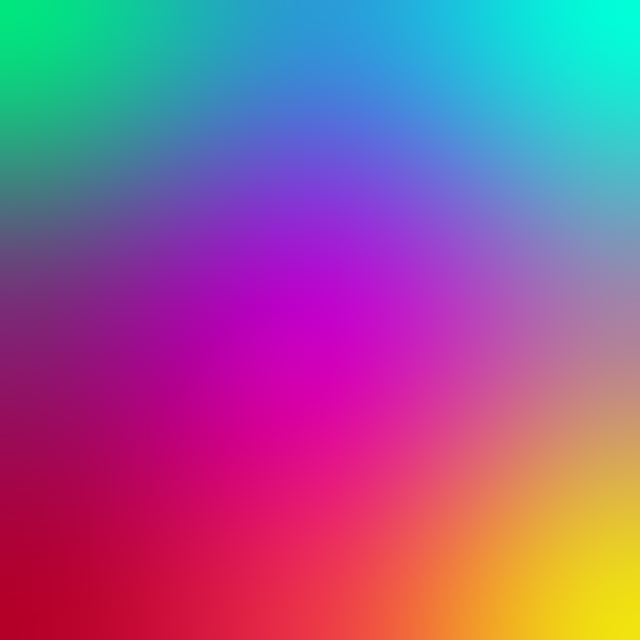
This background is drawn by a WebGL 1 fragment shader. Its source:

```glsl
precision highp float;

uniform vec2 u_resolution;

// Colour from 0-255 channel values
vec3 rgb(float r, float g, float b) {
  return vec3(r, g, b) / 255.0;
}

// Smooth curve through three colours: flat at both ends, sloped in the middle
vec3 blendThree(vec3 first, vec3 middle, vec3 last, float position) {
  float offset = 2.0 * position - 1.0;
  float reach = abs(offset);
  vec3 end = offset < 0.0 ? first : last;
  vec3 slope = 0.5 * (last - first);
  float fade = (1.0 - reach) * (1.0 - reach);
  return mix(middle, end, smoothstep(0.0, 1.0, reach)) + slope * offset * fade;
}

void main() {
  vec2 uv = gl_FragCoord.xy / u_resolution;

  // Bottom edge
  vec3 crimson = rgb(180.0, 0.0, 40.0);
  vec3 coral = rgb(236.0, 58.0, 70.0);
  vec3 yellow = rgb(240.0, 228.0, 14.0);

  // Middle band
  vec3 plum = rgb(124.0, 40.0, 116.0);
  vec3 magenta = rgb(196.0, 0.0, 200.0);
  vec3 mauve = rgb(168.0, 130.0, 162.0);

  // Top edge
  vec3 green = rgb(0.0, 230.0, 126.0);
  vec3 azure = rgb(42.0, 155.0, 214.0);
  vec3 aqua = rgb(0.0, 255.0, 215.0);

  // Blend across each band, then upwards through the bands
  vec3 bottom = blendThree(crimson, coral, yellow, uv.x);
  vec3 centre = blendThree(plum, magenta, mauve, uv.x);
  vec3 top = blendThree(green, azure, aqua, uv.x);
  vec3 color = blendThree(bottom, centre, top, uv.y);

  gl_FragColor = vec4(clamp(color, 0.0, 1.0), 1.0);
}
```
